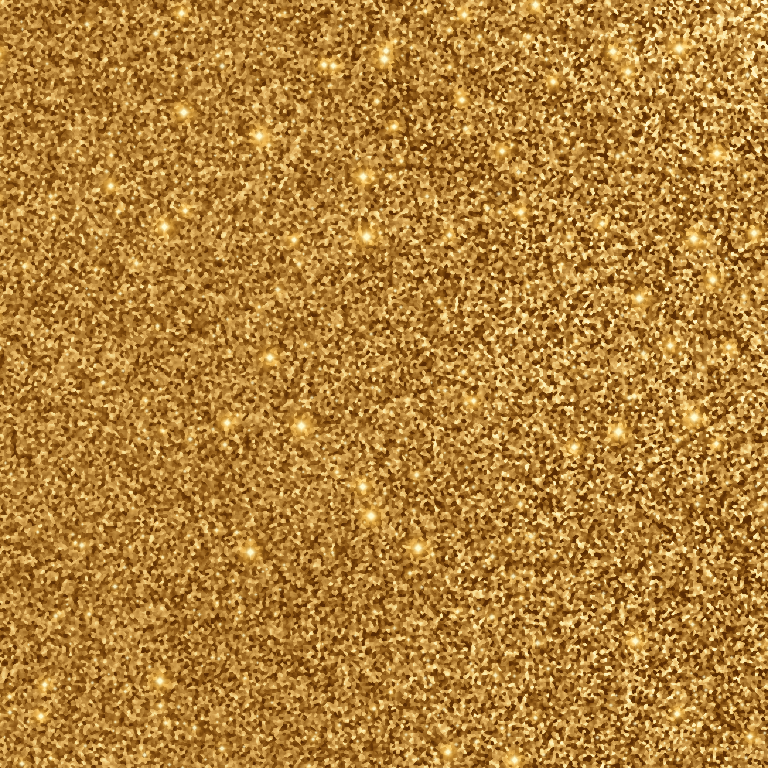
Reproduce this texture procedurally as a Shadertoy shader.

```glsl
// Gold glitter: a dense bed of tiny angular flakes with random brightness,
// coloured through a bronze-to-cream ramp, with scattered glowing sparkles.
// Flakes are soft Voronoi cells; gradient noise varies tone and clustering.

const float FLAKES_ACROSS = 225.0;
const float MEAN_TONE = 1.95;
const vec3 HALO_GOLD = vec3(1.0, 0.74, 0.24);
const vec3 CORE_CREAM = vec3(1.0, 0.98, 0.80);

vec3 hash3(vec2 cell, float seed) {
    vec3 p = fract(vec3(cell.xyx + seed * 17.3) * vec3(0.1031, 0.1030, 0.0973));
    p += dot(p, p.yxz + 33.33);
    return fract((p.xxy + p.yzz) * p.zyx);
}

vec2 gradientAt(vec2 cell, float seed) {
    float angle = 6.2832 * hash3(cell, seed).x;
    return vec2(cos(angle), sin(angle));
}

float gradientNoise(vec2 p, float seed) {
    vec2 i = floor(p), f = fract(p);
    vec2 u = f * f * f * (f * (f * 6.0 - 15.0) + 10.0);
    vec2 e = vec2(1.0, 0.0);
    float a = dot(gradientAt(i, seed), f);
    float b = dot(gradientAt(i + e.xy, seed), f - e.xy);
    float c = dot(gradientAt(i + e.yx, seed), f - e.yx);
    float d = dot(gradientAt(i + e.xx, seed), f - e.xx);
    return mix(mix(a, b, u.x), mix(c, d, u.x), u.y);
}

// Brightness of randomly turned, slightly stretched flakes, centred on zero.
float flakes(vec2 p, float seed) {
    vec2 home = floor(p);
    float sum = 0.0, total = 0.0;
    for (int y = -1; y <= 1; y++)
    for (int x = -1; x <= 1; x++) {
        vec2 cell = home + vec2(x, y);
        vec3 rnd = hash3(cell, seed);
        vec2 d = p - cell - 0.1 - 0.8 * rnd.xy;
        float across = dot(d, gradientAt(cell, seed + 1.0));
        float weight = exp(-11.0 * (dot(d, d) + 1.2 * across * across));
        sum += weight * (rnd.z - 0.5);
        total += weight;
    }
    return sum / max(total, 1e-5);
}

// Scattered sparkles: x is the hot core, y the surrounding glow.
vec2 sparkles(vec2 uv, float cells, float share, float radius, float seed) {
    vec2 p = uv * cells, home = floor(p), light = vec2(0.0);
    for (int y = -1; y <= 1; y++)
    for (int x = -1; x <= 1; x++) {
        vec2 cell = home + vec2(x, y);
        vec3 rnd = hash3(cell, seed);
        vec2 place = (cell + 0.5) / cells;
        float cluster = 0.55 + 0.7 * place.x + 1.3 * gradientNoise(place * 6.0, 9.0);
        float lit = step(rnd.z, share * cluster);
        float size = radius * mix(0.6, 1.05, hash3(cell, seed + 1.0).x);
        vec2 d = (p - cell - rnd.xy) / (cells * size);
        float r2 = dot(d, d);
        float rays = 0.35 * exp(-5.0 * abs(d.x * d.y) - 0.35 * r2);
        light = max(light, lit * vec2(exp(-r2) + rays, exp(-r2 / 6.0)));
    }
    return min(light, 1.0);
}

// Tone 0 to 5 spans the main golds, with one deeper and one lighter end stop.
vec3 goldRamp(float tone) {
    vec3 stops[8] = vec3[8](
        vec3(0.35, 0.17, 0.01), vec3(0.47, 0.27, 0.04),
        vec3(0.59, 0.38, 0.11), vec3(0.69, 0.49, 0.20),
        vec3(0.80, 0.60, 0.29), vec3(0.91, 0.73, 0.41),
        vec3(0.98, 0.90, 0.62), vec3(1.00, 0.97, 0.80));
    float t = clamp(tone + 1.0, 0.0, 6.999);
    int k = int(t);
    return mix(stops[k], stops[k + 1], fract(t));
}

vec3 addGlow(vec3 color, vec2 light, float haloStrength) {
    color = mix(color, HALO_GOLD, haloStrength * light.y);
    return mix(color, CORE_CREAM, light.x);
}

void mainImage(out vec4 fragColor, in vec2 fragCoord) {
    vec2 uv = fragCoord / iResolution.y;

    // Flake bed: coarser contrast towards the right
    float contrast = mix(0.9, 1.2, smoothstep(0.25, 0.9, uv.x));
    float grain = 5.4 * flakes(uv * FLAKES_ACROSS, 1.0);
    grain += 2.0 * gradientNoise(uv * FLAKES_ACROSS * 0.6, 4.0);

    // Broad light and shade, paler at the upper right
    float shade = 0.5 * gradientNoise(uv * 3.0, 5.0);
    shade += 0.35 * (uv.y - 0.5) * uv.x;
    shade += 0.9 * smoothstep(0.15, 0.0, distance(uv, vec2(1.0)));

    vec3 color = goldRamp(MEAN_TONE + shade + contrast * grain);

    // Sparkles from small glints to large stars
    color = addGlow(color, 0.75 * sparkles(uv, 90.0, 0.09, 0.0022, 20.0), 0.3);
    color = addGlow(color, 0.9 * sparkles(uv, 40.0, 0.11, 0.0032, 30.0), 0.45);
    color = addGlow(color, sparkles(uv, 14.0, 0.27, 0.0056, 40.0), 0.75);

    fragColor = vec4(color, 1.0);
}
```
